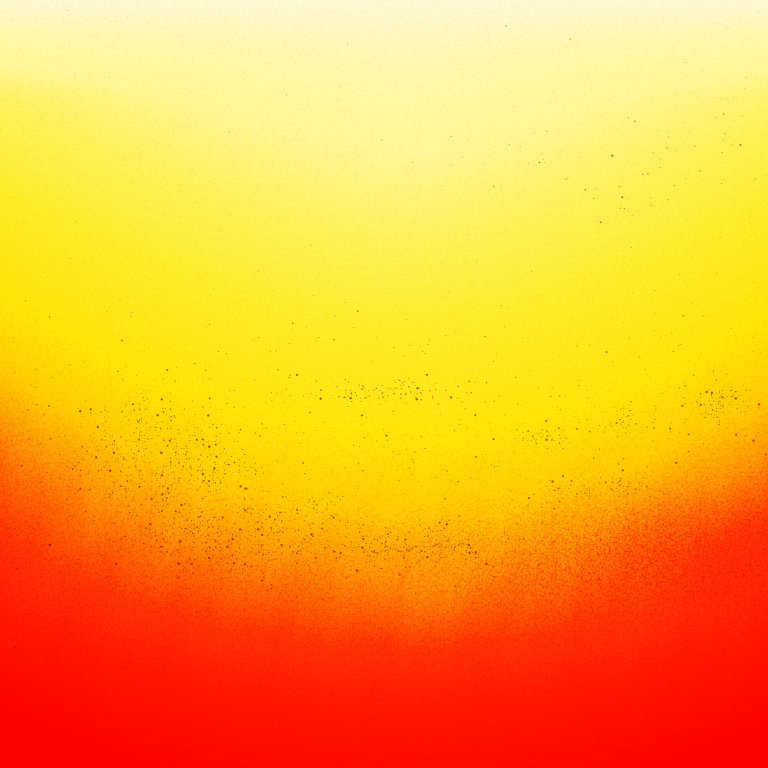
Write a WebGL 2 fragment shader that draws this background.

```glsl
#version 300 es
precision highp float;

uniform vec2 u_resolution;
out vec4 outColor;

const float EDGE_SHIFT = 0.165;     // how much warmer the sides are
const float EDGE_POWER_TOP = 1.3;
const float EDGE_POWER_BASE = 2.0;
const float STREAK_AMOUNT = 0.003;
const float HEAT_GRAIN = 0.022;
const float LIGHT_GRAIN = 0.035;
const float GRAIN_CELLS = 330.0;
const float SPECK_SIZE = 0.21;      // radius as a share of a cell
const vec3 SPECK_TINT = vec3(0.66, 0.32, 0.2);

// Gradient stops: colour and heat, from pale top to red base
const int STOPS = 12;
const vec4 RAMP[STOPS] = vec4[](
  vec4(1.0, 0.97, 0.82, 0.0), vec4(1.0, 0.965, 0.67, 0.09),
  vec4(1.0, 0.96, 0.58, 0.20), vec4(1.0, 0.94, 0.37, 0.30),
  vec4(1.0, 0.92, 0.16, 0.42), vec4(1.0, 0.89, 0.03, 0.56),
  vec4(1.0, 0.79, 0.0, 0.66), vec4(0.99, 0.60, 0.01, 0.725),
  vec4(0.99, 0.37, 0.01, 0.785), vec4(1.0, 0.19, 0.01, 0.84),
  vec4(1.0, 0.09, 0.0, 0.92), vec4(1.0, 0.01, 0.0, 1.04));

// Speck patches: centre and half size, y measured downward
const int PATCHES = 9;
const vec4 PATCH[PATCHES] = vec4[](
  vec4(0.82, 0.545, 0.035, 0.014), vec4(0.42, 0.655, 0.025, 0.013),
  vec4(0.21, 0.60, 0.08, 0.06), vec4(0.50, 0.51, 0.08, 0.012),
  vec4(0.71, 0.57, 0.03, 0.01), vec4(0.30, 0.70, 0.11, 0.045),
  vec4(0.94, 0.52, 0.03, 0.02), vec4(0.78, 0.635, 0.06, 0.015),
  vec4(0.55, 0.71, 0.09, 0.025));

vec3 hash3(vec2 p) {
  vec3 q = fract(p.xyx * vec3(0.1031, 0.1030, 0.0973));
  q += dot(q, q.yxz + 33.33);
  return fract((q.xxy + q.yzz) * q.zyx);
}

float blob(vec2 p, vec2 centre, vec2 size) {
  vec2 d = (p - centre) / size;
  return exp(-dot(d, d));
}

// Cellular noise: distance to the nearest scattered point
float cellular(vec2 p) {
  vec2 cell = floor(p);
  float nearest = 2.0;
  for (int j = -1; j <= 1; j++)
    for (int i = -1; i <= 1; i++) {
      vec2 c = cell + vec2(i, j);
      nearest = min(nearest, length(c + hash3(c).xy - p));
    }
  return nearest;
}

vec3 heatColor(float heat) {
  vec3 color = RAMP[0].rgb;
  for (int i = 1; i < STOPS; i++) {
    float blend = (heat - RAMP[i - 1].a) / (RAMP[i].a - RAMP[i - 1].a);
    color = mix(color, RAMP[i].rgb, clamp(blend, 0.0, 1.0));
  }
  return color;
}

// Sparse dots, one candidate per cell
float specks(vec2 p, float cells, float density, float pixel) {
  vec2 cell = floor(p * cells);
  vec3 rnd = hash3(cell + cells);
  vec2 centre = (cell + 0.25 + 0.5 * rnd.xy) / cells;
  float radius = SPECK_SIZE / cells * mix(0.4, 1.0, fract(rnd.z * 91.0));
  float dist = length(p - centre) - radius;
  return step(rnd.z, density) * (1.0 - smoothstep(-pixel, pixel, dist));
}

void main() {
  vec2 p = gl_FragCoord.xy / u_resolution;
  p.y = 1.0 - p.y;
  float pixel = 0.7 / min(u_resolution.x, u_resolution.y);

  // Broad heat field with warmer sides
  float power = mix(EDGE_POWER_TOP, EDGE_POWER_BASE, smoothstep(0.1, 0.6, p.y));
  float side = pow(abs(2.0 * p.x - 1.05), power);
  float sideFade = smoothstep(-0.02, 0.15, p.y) * (1.0 - 0.3 * smoothstep(0.55, 0.8, p.y));
  float heat = p.y + EDGE_SHIFT * side * sideFade;
  heat += 0.05 * blob(p, vec2(0.92, 0.71), vec2(0.2, 0.07));
  heat -= 0.02 * blob(p, vec2(0.55, 0.78), vec2(0.08, 0.05));

  // Faint streaks and plaster grain at two sizes
  float band = smoothstep(0.4, 0.65, p.y) * (1.0 - smoothstep(0.82, 1.0, p.y));
  float streak = sin(p.x * 47.0 + 4.0 * sin(p.y * 9.0)) + 0.6 * sin(p.x * 131.0 + 5.0 * sin(p.y * 7.0));
  heat += STREAK_AMOUNT * streak * (0.25 + band);
  float rough = 0.6 + 0.8 * band + 2.0 * blob(p, vec2(0.80, 0.72), vec2(0.19, 0.07));
  float fine = cellular(p * GRAIN_CELLS) - 0.5;
  float coarse = cellular(p * GRAIN_CELLS * 0.4 + 19.0) - 0.5;
  heat += HEAT_GRAIN * (fine + 0.4 * coarse) * rough;
  vec3 color = heatColor(heat);
  color -= LIGHT_GRAIN * vec3(0.5, 1.0, 1.3) * (fine + 0.4 * coarse) * (1.0 - 0.6 * smoothstep(0.75, 0.9, p.y));

  // Clumped specks over a thin general scatter
  float clump = 1.0 - smoothstep(0.25, 0.75, cellular(p * 24.0));
  float density = 0.016 * smoothstep(0.3, 0.6, p.y) * (1.0 - smoothstep(0.72, 0.82, p.y));
  for (int i = 0; i < PATCHES; i++)
    density += 0.25 * blob(p, PATCH[i].xy, PATCH[i].zw) * mix(0.3, 1.4, clump);
  density += 0.02 * clump * blob(p, vec2(0.84, 0.2), vec2(0.2, 0.08));
  float marks = specks(p, 130.0, density * 0.7, pixel);
  marks = max(marks, 0.85 * specks(p, 200.0, density * 0.8, pixel));
  marks = max(marks, 0.8 * specks(p, 290.0, density, pixel));

  // Broken hairline cracks
  float arch = 0.712 + 0.006 * cos(p.x * 34.0 + 1.8) + 0.002 * sin(p.x * 170.0);
  float across = smoothstep(0.45, 0.48, p.x) * (1.0 - smoothstep(0.58, 0.63, p.x));
  float crack = across * (1.0 - smoothstep(0.0003, 0.0008 + pixel, abs(p.y - arch)));
  float gaps = smoothstep(-0.3, 0.6, sin(p.x * 390.0) + sin(p.x * 157.0));
  float fall = 0.60 - 0.25 * (p.y - 0.75) + 0.002 * sin(p.y * 220.0);
  float down = blob(p, vec2(fall, 0.76), vec2(0.001 + pixel, 0.02));
  marks = max(marks, max(0.5 * crack * gaps, 0.2 * down));

  color *= mix(vec3(1.0), SPECK_TINT, 0.9 * marks);
  outColor = vec4(clamp(color, 0.0, 1.0), 1.0);
}
```
